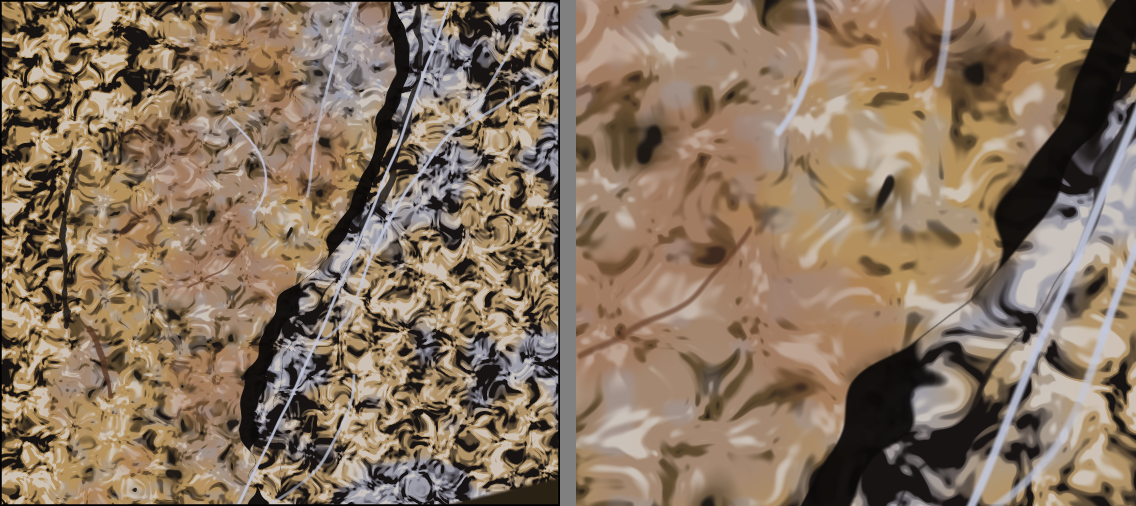
Left, the full canvas; right, a detail of the centre.
This texture is drawn by a Shadertoy shader. Its source:

```glsl
const vec3 DARK   = vec3(0.09, 0.075, 0.07);
const vec3 BROWN  = vec3(0.37, 0.29, 0.18);
const vec3 SLATE  = vec3(0.39, 0.38, 0.42);
const vec3 TAN    = vec3(0.64, 0.53, 0.44);
const vec3 OCHRE  = vec3(0.71, 0.57, 0.36);
const vec3 SILVER = vec3(0.62, 0.62, 0.67);
const vec3 PALE   = vec3(0.82, 0.79, 0.76);
const vec3 RUST   = vec3(0.62, 0.38, 0.25);
const vec3 THREAD = vec3(0.76, 0.78, 0.86);
const float GRAIN_SCALE = 40.0;
const float RELIEF = 0.55;
const float HOLE_SCALE = 10.0;
const float THREAD_WIDTH = 0.0027;
const float BORDER = 0.004;
const int CURVE_STEPS = 14;

float hash(vec2 p) {
    vec3 q = fract(vec3(p.xyx) * 0.1031);
    q += dot(q, q.yzx + 33.33);
    return fract((q.x + q.y) * q.z);
}

float noise(vec2 p) {
    vec2 i = floor(p), f = fract(p);
    f = f * f * (3.0 - 2.0 * f);
    return mix(mix(hash(i), hash(i + vec2(1, 0)), f.x),
               mix(hash(i + vec2(0, 1)), hash(i + vec2(1, 1)), f.x), f.y);
}

vec2 noise2(vec2 p) {
    return vec2(noise(p), noise(p + 71.3)) - 0.5;
}

// Crumbly surface height with a warped domain
float grain(vec2 p) {
    p = p * GRAIN_SCALE + 1.3 * noise2(p * GRAIN_SCALE * 0.8);
    float sum = 0.0, amp = 0.42;
    for (int i = 0; i < 3; i++) {
        sum += amp * noise(p);
        p = mat2(1.6, 1.2, -1.2, 1.6) * p + 17.0;
        amp *= 0.72;
    }
    return sum / 0.94;
}

float blob(vec2 p, vec2 centre, vec2 size) {
    return 1.0 - smoothstep(0.4, 1.2, length((p - centre) / size));
}

// Distance to a quadratic curve, sampled as short segments
float curve(vec2 p, vec2 a, vec2 b, vec2 c) {
    float d = 9.0;
    vec2 last = a;
    for (int i = 1; i <= CURVE_STEPS; i++) {
        float t = float(i) / float(CURVE_STEPS);
        vec2 next = mix(mix(a, b, t), mix(b, c, t), t);
        vec2 e = next - last, r = p - last;
        d = min(d, length(r - e * clamp(dot(r, e) / dot(e, e), 0.0, 1.0)));
        last = next;
    }
    return d;
}

float stroke(float d, float width) {
    float soft = max(0.0016, 0.8 / iResolution.y);
    return 1.0 - smoothstep(width - soft, width + soft, d);
}

// x: dark pit core, y: brown halo
vec2 holes(vec2 p) {
    vec2 q = p * HOLE_SCALE + 0.22 * noise2(p * 60.0), result = vec2(0.0);
    for (int k = 0; k < 9; k++) {
        vec2 cell = floor(q) + vec2(k % 3, k / 3) - 1.0;
        float rnd = hash(cell + 5.0);
        vec2 centre = cell + 0.15 + 0.7 * vec2(hash(cell), hash(cell + 31.0));
        float d = length(q - centre), radius = mix(0.03, 0.14, rnd * rnd);
        float present = step(0.3, rnd);
        result = max(result, present * vec2(1.0 - smoothstep(radius * 0.6, radius * 1.2, d),
                                            1.0 - smoothstep(0.05, radius * 2.8 + 0.06, d)));
    }
    return result;
}

void mainImage(out vec4 fragColor, in vec2 fragCoord) {
    vec2 p = fragCoord / iResolution.y;
    float aspect = iResolution.x / iResolution.y;
    vec2 wob = 0.045 * noise2(p * 9.0) + 0.02 * noise2(p * 34.0);
    vec2 w = p + wob;

    // Regions: smooth plate, rough crust, dark grey bark
    float side = w.x - 0.50 - 0.28 * smoothstep(0.15, 0.85, p.y);
    float bark = smoothstep(-0.012, 0.018, side);
    float crust = max(blob(w, vec2(0.12, 0.94), vec2(0.34, 0.28)),
                      1.0 - smoothstep(0.08, 0.15, w.x - 0.05 * p.y));
    crust *= 1.0 - bark;
    float plate = (1.0 - bark) * (1.0 - crust);
    float greyPatch = blob(w, vec2(0.68, 0.88), vec2(0.10, 0.17)) * plate;
    float patches = noise(p * 7.0 + 3.0) * 0.65 + noise(p * 19.0) * 0.35;
    float goldBark = smoothstep(0.46, 0.64, patches + 0.22 * smoothstep(0.75, 1.1, p.x) * (1.0 - p.y));

    // Tone from height and slanted light
    float h = grain(p);
    float light = h - grain(p + vec2(-0.003, 0.006));
    float contrast = 1.35 * plate + 2.5 * crust + 2.35 * bark;
    float bias = 0.12 * plate + 0.0 * crust - 0.03 * bark + 0.08 * bark * goldBark;
    float tone = 0.5 + bias + contrast * (h - 0.5) + RELIEF * light * (0.6 + crust + bark);
    tone += 0.25 * (noise(p * 13.0 + 9.0) - 0.5);

    float cool = clamp(bark * (1.0 - 0.85 * goldBark) + 0.75 * greyPatch
               + 0.4 * plate * smoothstep(0.55, 0.8, noise(p * 48.0 + 40.0)), 0.0, 1.0);
    float warm = clamp(crust + bark + plate * smoothstep(0.4, 0.65, patches), 0.0, 1.0);
    vec3 color = mix(DARK, mix(BROWN, SLATE, cool), smoothstep(0.1, 0.34, tone));
    color = mix(color, mix(mix(TAN, OCHRE, warm), SILVER, cool), smoothstep(0.36, 0.58, tone));
    color = mix(color, PALE, 0.85 * smoothstep(0.72, 1.02, tone));
    color = mix(color, RUST, 0.3 * plate * smoothstep(0.52, 0.75, noise(p * 11.0 + 60.0)));

    // Pits and fissures
    vec2 pit = holes(p) * plate;
    color = mix(color, BROWN * 0.75, 0.65 * pit.y * smoothstep(0.25, 0.6, 1.0 - h + 0.1));
    color = mix(color, DARK, 0.9 * pit.x);
    float gap = 0.017 * smoothstep(0.25, 0.65, noise(vec2(p.y * 13.0, 4.0)));
    color = mix(color, DARK * 0.5, 0.95 * stroke(abs(side), gap));
    color = mix(color, DARK, 0.8 * stroke(abs(side - 0.045), gap * 0.5 * smoothstep(0.3, 0.6, p.y)));
    vec2 f = p + 0.5 * wob;
    color = mix(color, DARK, 0.85 * stroke(curve(f, vec2(0.16, 0.69), vec2(0.10, 0.55), vec2(0.13, 0.35)), 0.006 * h * 1.6));
    color = mix(color, RUST * 0.55, 0.8 * stroke(curve(f, vec2(0.17, 0.35), vec2(0.21, 0.29), vec2(0.23, 0.21)), 0.005));
    color = mix(color, RUST * 0.65, 0.7 * stroke(curve(f, vec2(0.38, 0.43), vec2(0.44, 0.45), vec2(0.48, 0.51)), 0.002));

    // Pale threads: bright ones, then faint ones
    vec2 s = p + 0.006 * noise2(p * 14.0);
    float bright = curve(s, vec2(0.889, 1.0), vec2(0.72, 0.49), vec2(0.47, 0.0));
    bright = min(bright, curve(s, vec2(0.893, 0.74), vec2(0.76, 0.58), vec2(0.72, 0.45)));
    bright = min(bright, curve(s, vec2(0.45, 0.77), vec2(0.57, 0.66), vec2(0.50, 0.58)) + 0.0007);
    float faint = curve(s, vec2(1.055, 1.0), vec2(0.98, 0.82), vec2(0.893, 0.74));
    faint = min(faint, curve(s, vec2(1.107, 0.86), vec2(0.98, 0.79), vec2(0.893, 0.74)));
    faint = min(faint, curve(s, vec2(0.72, 0.45), vec2(0.69, 0.35), vec2(0.63, 0.325)));
    faint = min(faint, curve(s, vec2(0.706, 1.0), vec2(0.635, 0.86), vec2(0.607, 0.61)));
    faint = min(faint, curve(s, vec2(0.70, 0.26), vec2(0.69, 0.09), vec2(0.53, 0.0)));
    color = mix(color, THREAD, 0.9 * stroke(bright, THREAD_WIDTH));
    color = mix(color, THREAD, (0.5 + 0.4 * noise(p * 25.0)) * stroke(faint, THREAD_WIDTH));

    // Shadowed corner and thin frame
    color = mix(color, BROWN * 0.45, smoothstep(-0.004, 0.006, (p.x - 0.87) * 0.24 - p.y));
    vec2 edge = min(p, vec2(aspect, 1.0) - p);
    color *= smoothstep(BORDER - 0.002, BORDER + 0.001, min(edge.x, edge.y));
    fragColor = vec4(color, 1.0);
}
```
